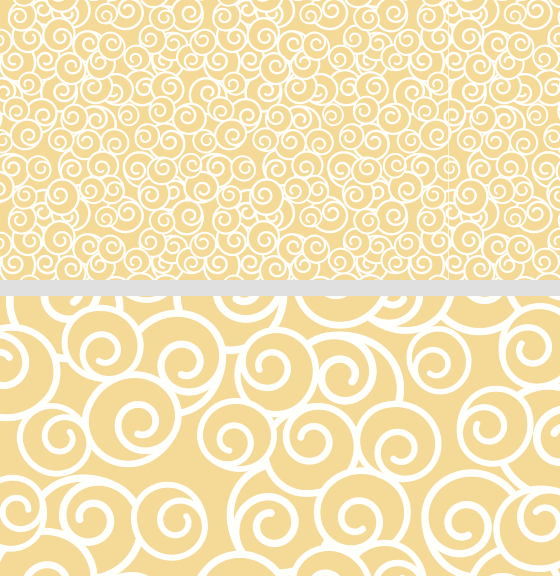
Top, the full canvas; bottom, a detail of the centre.
Reproduce this pattern procedurally as a WebGL 1 fragment shader.

```glsl
precision highp float;
// White curls on sand: snail-like spirals of mixed size, turned at random and
// overlapping with the smaller ones on top. A staggered, jittered 7 x 8 grid
// of curls forms one tile, which repeats over the canvas; a thin seam crosses it.

uniform vec2 u_resolution;

const float TAU = 6.2831853;

float hash(vec2 p) {
  vec3 q = fract(vec3(p.xyx) * vec3(0.1031, 0.1030, 0.0973));
  q += dot(q, q.yzx + 33.33);
  return fract((q.x + q.y) * q.z);
}

// Relative radius after s turns; slow at each full turn, quicker between.
float spiralRadius(float s) {
  return exp2(-1.32 * (s - 0.1 * sin(TAU * s)));
}

// Returns signed distance to the outline, distance to the stroke edge, size.
vec3 curl(vec2 p, float column, float row) {
  // The cell index wraps, so every tile holds the same curls.
  vec2 id = floor(mod(vec2(column, row) + 0.5, vec2(7.0, 8.0)));
  float stagger = 0.5 * mod(id.y, 2.0);
  vec2 jitter = vec2(hash(id + 3.7), hash(id + 19.3)) - 0.5;
  vec2 center = vec2(column + 0.5 + stagger, row + 0.5) + 0.4 * jitter;
  vec2 q = p - center / vec2(7.0, 8.0);

  float size = hash(id + 41.9);
  float radius = 0.060 + 0.052 * size;
  float halfWidth = 0.0046 + 0.0018 * size;
  float hand = hash(id + 67.1) < 0.5 ? -1.0 : 1.0;
  float d = length(q);
  float turn = fract(atan(q.y * hand, q.x + 1e-6) / TAU + hash(id + 83.3));

  // Closed outline: the first turn, swept back out to meet its own start.
  float rim = mix(spiralRadius(turn), 1.0, smoothstep(0.5, 1.0, turn));
  float outline = d - radius * rim;

  // Spiral arm, with a round cap at its inner end.
  float lastTurn = 1.5 + 0.45 * size;
  float tip = radius * spiralRadius(lastTurn);
  float capAngle = TAU * (turn - lastTurn);
  float line = sqrt(max(d * d + tip * tip - 2.0 * d * tip * cos(capAngle), 0.0));
  for (int n = 0; n < 2; n++) {
    float s = turn + float(n);
    if (s < lastTurn) line = min(line, abs(d - radius * spiralRadius(s)));
  }
  line = min(line, abs(outline));
  return vec3(outline, line - halfWidth, size);
}

// Stroke coverage of the curls around p, in tile units.
float curlInk(vec2 p, float blur) {
  float row = floor(p.y * 8.0);

  // Smallest curl covering this point lies on top.
  float topSize = 2.0;
  for (int j = -1; j <= 1; j++) {
    float r = row + float(j);
    float column = floor(p.x * 7.0 - 0.5 * mod(r, 2.0));
    for (int i = -1; i <= 1; i++) {
      vec3 c = curl(p, column + float(i), r);
      if (c.x < 0.0) topSize = min(topSize, c.z);
    }
  }

  // Only strokes of that curl and of those above it stay visible.
  float edge = 1.0;
  for (int j = -1; j <= 1; j++) {
    float r = row + float(j);
    float column = floor(p.x * 7.0 - 0.5 * mod(r, 2.0));
    for (int i = -1; i <= 1; i++) {
      vec3 c = curl(p, column + float(i), r);
      if (c.z <= topSize) edge = min(edge, c.y);
    }
  }
  return 1.0 - smoothstep(-blur, blur, edge);
}

void main() {
  vec2 p = gl_FragCoord.xy / u_resolution.y;
  vec2 tile = p / vec2(0.730, 0.725);
  float pixel = 1.0 / u_resolution.y;

  float ink = curlInk(tile, 0.85 * pixel);

  // Fine vertical seam.
  float seam = abs(p.x - 0.801 * u_resolution.x / u_resolution.y);
  ink = max(ink, 0.75 * (1.0 - smoothstep(0.0, 0.0012 + pixel * 0.6, seam)));

  vec3 sand = vec3(0.96, 0.85, 0.59);
  vec3 white = vec3(1.0, 1.0, 0.99);
  gl_FragColor = vec4(mix(sand, white, ink), 1.0);
}
```
